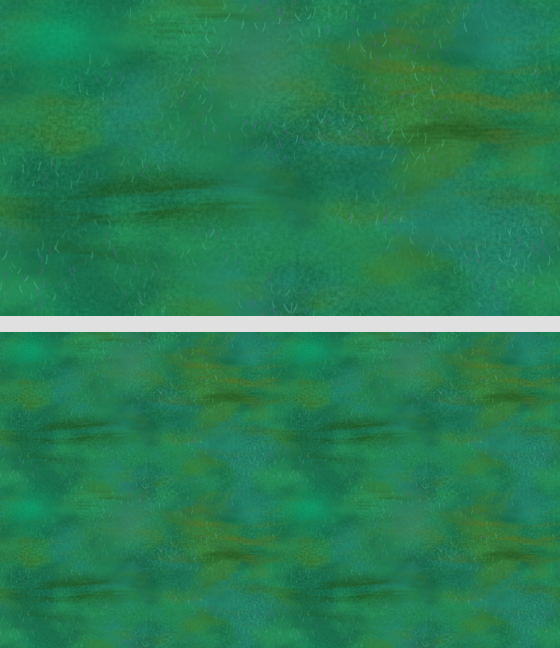
Top, the tile; bottom, the same tile 2 across and 2 down.
Reproduce this background procedurally as a WebGL 1 fragment shader.

```glsl
precision highp float;
// A painterly green meadow: blurred washes of emerald, teal and moss, crossed by
// level olive and ochre brush strokes, with fine grain and patches of thin curved
// grass blades. Wrapping gradient noise and periodic glows make it tile.

#define FOREST vec3(0.095, 0.430, 0.300)
#define GREEN  vec3(0.135, 0.525, 0.330)
#define TEAL   vec3(0.135, 0.505, 0.415)
#define MOSS   vec3(0.215, 0.490, 0.225)
#define OLIVE  vec3(0.130, 0.320, 0.100)
#define OCHRE  vec3(0.340, 0.440, 0.140)
#define EMERALD vec3(0.050, 0.610, 0.410)
#define GRAIN 0.055
#define BLADE_CELLS vec2(40.0, 22.0)
#define BLADE_LENGTH 0.42
#define BLADE_WIDTH 0.014
#define BLADE_OPACITY 0.38

const float PI = 3.14159;

uniform vec2 u_resolution;

vec2 hash2(vec2 cell, float seed) {
  vec2 q = vec2(dot(cell, vec2(127.1, 311.7)), dot(cell, vec2(269.5, 183.3)));
  return fract(sin(q + seed * 17.17) * 43758.5);
}

float cornerSlope(vec2 cell, vec2 offset, vec2 period, float seed) {
  float angle = 2.0 * PI * hash2(mod(cell, period), seed).x;
  return dot(vec2(cos(angle), sin(angle)), offset);
}

// Gradient noise over the unit square that repeats after a whole number of cells.
float noise(vec2 uv, vec2 period, float seed) {
  vec2 p = uv * period, i = floor(p), f = p - i;
  vec2 w = f * f * f * (f * (f * 6.0 - 15.0) + 10.0);
  vec2 e = vec2(1.0, 0.0);
  float low = mix(cornerSlope(i, f, period, seed),
                  cornerSlope(i + e, f - e, period, seed), w.x);
  float high = mix(cornerSlope(i + e.yx, f - e.yx, period, seed),
                   cornerSlope(i + 1.0, f - 1.0, period, seed), w.x);
  return mix(low, high, w.y);
}

float fbm(vec2 uv, vec2 period, float seed) {
  float sum = 0.0, gain = 1.0;
  for (int i = 0; i < 4; i++) {
    sum += gain * noise(uv, period, seed + float(i));
    period *= 2.0;
    gain *= 0.5;
  }
  return sum;
}

// Soft spot that wraps around the canvas.
float glow(vec2 uv, vec2 centre, vec2 size) {
  vec2 d = sin(PI * (uv - centre)) / (PI * size);
  return exp(-dot(d, d));
}

// Thin bent blades scattered on a jittered grid; they grow only in some patches.
vec3 addBlades(vec3 col, vec2 uv) {
  vec2 p = uv * BLADE_CELLS;
  float blur = BLADE_CELLS.y / u_resolution.y;
  for (int k = 0; k < 18; k++) {
    float n = float(k), layer = floor(n / 9.0);
    vec2 cell = floor(p) + vec2(mod(n, 3.0), mod(floor(n / 3.0), 3.0)) - 1.0;
    vec2 id = mod(cell, BLADE_CELLS);
    vec2 place = hash2(id, 40.0 + layer), form = hash2(id, 50.0 + layer);
    vec2 tint = hash2(id, 60.0 + layer);
    float patchy = noise(id / BLADE_CELLS, vec2(5.0, 4.0), 70.0);
    float grown = smoothstep(-0.15, 0.25, patchy) * step(tint.y, 0.75);
    float angle = (form.x - 0.5) * 1.3;
    vec2 d = p - cell - place;
    d = mat2(cos(angle), sin(angle), -sin(angle), cos(angle)) * d;
    float along = d.y / (BLADE_LENGTH * (0.6 + 0.6 * form.y));
    float bend = (form.x < 0.5 ? 0.08 : -0.08) * (along * along - 0.4);
    float width = BLADE_WIDTH * (1.2 - 0.5 * along);
    float line = 1.0 - smoothstep(width, width + blur, abs(d.x - bend));
    line *= 1.0 - smoothstep(0.5, 1.0, abs(along));
    vec3 hue = mix(vec3(0.34, 0.74, 0.62), vec3(0.36, 0.38, 0.56), step(0.72, tint.x));
    col = mix(col, hue, line * grown * BLADE_OPACITY * (0.3 + tint.x));
  }
  return col;
}

void main() {
  vec2 uv = gl_FragCoord.xy / u_resolution;
  vec2 sway = vec2(noise(uv, vec2(4.0, 3.0), 1.0), noise(uv, vec2(5.0, 4.0), 2.0));
  vec2 q = uv + sway * vec2(0.05, 0.04);

  // Broad washes
  float warmArea = glow(q, vec2(0.80, 0.67), vec2(0.22, 0.24));
  float cool = fbm(q, vec2(3.0, 3.0), 3.0) - 0.5 * warmArea
             + 0.5 * glow(q, vec2(0.74, 0.22), vec2(0.24, 0.15));
  float warm = 0.7 * fbm(q, vec2(5.0, 5.0), 8.0) + 0.75 * warmArea
             + 0.6 * glow(q, vec2(0.36, 0.07), vec2(0.09, 0.08));
  vec3 col = mix(FOREST, GREEN, smoothstep(-0.35, 0.3, fbm(q, vec2(4.0, 3.0), 13.0)));
  col = mix(col, TEAL, 0.8 * smoothstep(-0.1, 0.4, cool));
  col = mix(col, MOSS, 0.85 * smoothstep(0.1, 0.7, warm));
  col = mix(col, EMERALD, 0.85 * glow(q, vec2(0.10, 0.87), vec2(0.09, 0.12)));
  col = mix(col, vec3(0.22, 0.50, 0.41), 0.7 * glow(q, vec2(0.47, 0.81), vec2(0.09, 0.14)));
  col *= 1.0 + 0.10 * fbm(q, vec2(7.0, 6.0), 17.0);

  // Level brush strokes with bristle marks
  float stroke = fbm(q, vec2(4.0, 13.0), 20.0);
  float bristle = noise(q, vec2(14.0, 90.0), 26.0);
  float darkArea = glow(q, vec2(0.25, 0.36), vec2(0.20, 0.07))
                 + glow(q, vec2(0.82, 0.58), vec2(0.14, 0.05))
                 + 0.5 * glow(q, vec2(0.14, 0.19), vec2(0.12, 0.06))
                 + 0.8 * glow(q, vec2(0.37, 0.90), vec2(0.07, 0.08));
  float dark = darkArea * smoothstep(-0.45, 0.35, stroke + 0.35 * bristle);
  float ochre = warmArea * smoothstep(0.0, 0.5, fbm(q, vec2(5.0, 15.0), 30.0));
  col = mix(col, OCHRE, 0.6 * ochre);
  col = mix(col, OLIVE, 0.8 * min(dark, 1.0));

  // Fine stipple, stronger in some places
  float stipple = noise(uv, vec2(112.0, 63.0), 35.0) + noise(uv, vec2(208.0, 117.0), 36.0);
  float rough = 0.6 + noise(uv, vec2(6.0, 4.0), 37.0);
  col += GRAIN * rough * stipple * vec3(0.7, 1.0, 0.8);

  gl_FragColor = vec4(addBlades(col, uv), 1.0);
}
```
